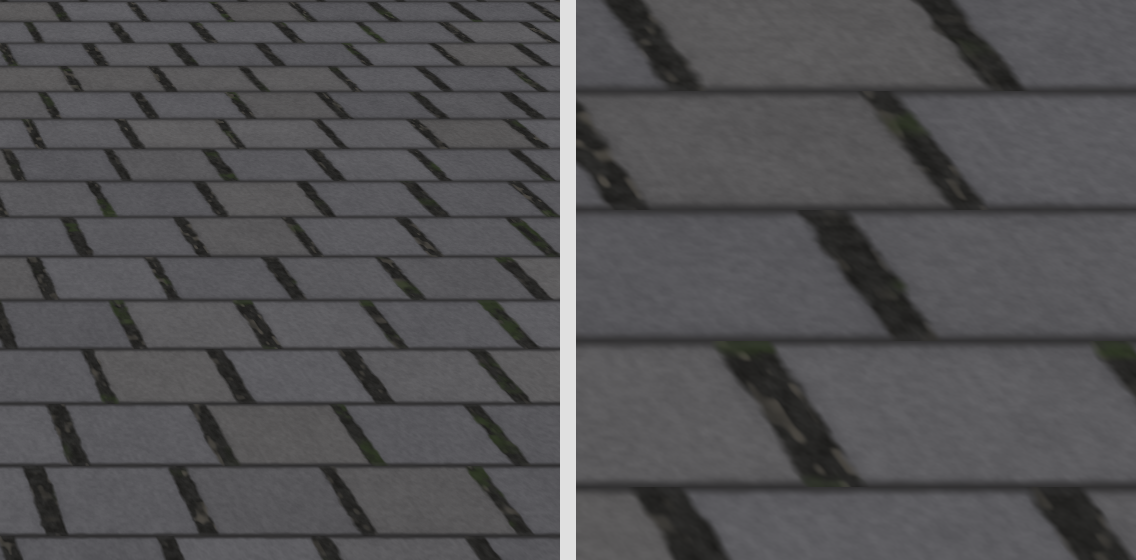
Left: the whole. Right: its middle third, enlarged.
Reproduce this texture procedurally as a three.js fragment shader.

```glsl
// Grey paving stones in staggered rows, receding in perspective, with dark mossy joints.
varying vec2 vUv;

// Perspective: vanishing point (from the top left corner) and row spacing
const vec2 VANISH = vec2(-0.573, -0.979);
const float ROW_DEPTH = 27.88;
const float ROW_SHIFT = 28.4;
const float STONE_WIDTH = 0.145;

// Row stagger: start, step per row, and slow drift
const float STAGGER_START = 0.59;
const float STAGGER_STEP = 0.602;
const float STAGGER_DRIFT = 0.09;

// Joints: half widths in stones and rows, edge softness in canvas units
const float SIDE_JOINT = 0.062;
const float ROW_JOINT = 0.030;
const float SOFTNESS = 0.0038;

const vec3 STONE = vec3(0.348, 0.346, 0.360);
const vec3 WARM_TINT = vec3(0.004, 0.000, -0.014);
const vec3 SOIL = vec3(0.145, 0.143, 0.138);
const vec3 ROW_SHADE = vec3(0.185, 0.182, 0.185);
const vec3 DEBRIS = vec3(0.315, 0.300, 0.275);
const vec3 MOSS = vec3(0.190, 0.235, 0.140);

float hash(vec2 p) {
  return fract(sin(dot(p, vec2(127.1, 311.7))) * 43758.5453);
}

float noise(vec2 p) {
  vec2 i = floor(p);
  vec2 f = fract(p);
  f = f * f * (3.0 - 2.0 * f);
  return mix(mix(hash(i), hash(i + vec2(1.0, 0.0)), f.x),
             mix(hash(i + vec2(0.0, 1.0)), hash(i + vec2(1.0, 1.0)), f.x), f.y);
}

float fbm(vec2 p) {
  float sum = 0.0;
  float amp = 0.5;
  for (int i = 0; i < 3; i++) {
    sum += amp * noise(p);
    p = p * 2.03 + 17.3;
    amp *= 0.5;
  }
  return sum / 0.875;
}

// Soft band around zero
float band(float dist, float halfWidth) {
  return 1.0 - smoothstep(halfWidth - SOFTNESS, halfWidth + SOFTNESS, dist);
}

void main() {
  // Project the canvas onto the ground: x counts stones, y counts rows
  vec2 fromVanish = vec2(vUv.x, 1.0 - vUv.y) - VANISH;
  float scale = fromVanish.y;
  vec2 ground = vec2(fromVanish.x / (scale * STONE_WIDTH), ROW_SHIFT - ROW_DEPTH / scale);
  vec2 cellSize = vec2(STONE_WIDTH * scale, scale * scale / ROW_DEPTH);

  // Stagger each row and nudge each side joint
  float row = floor(ground.y);
  float stagger = STAGGER_START + STAGGER_STEP * row + STAGGER_DRIFT * cos(0.8 * row + 0.4);
  float along = ground.x - stagger;
  vec2 jointId = vec2(floor(along + 0.5), row);
  along += 0.04 * (hash(jointId + 5.7) - 0.5);
  vec2 stoneId = vec2(floor(along), row);

  // Distances to the joints in canvas units, with worn edges
  float wear = fbm(ground * vec2(16.0, 7.0)) - 0.5;
  float sideDist = abs(along - jointId.x) * cellSize.x;
  float rowDist = abs(ground.y - floor(ground.y + 0.5)) * cellSize.y;
  float sideHalf = SIDE_JOINT * mix(0.78, 1.18, hash(jointId + 2.3)) + 0.035 * wear;
  float rowHalf = ROW_JOINT + 0.025 * wear;
  float side = band(sideDist, sideHalf * cellSize.x);
  float line = band(rowDist, rowHalf * cellSize.y);

  // Stone: own tone, broad stains, fine grain and slightly dirty rims
  float tone = hash(stoneId + 9.1);
  float stain = fbm(ground * vec2(5.0, 3.0) + 31.0) - 0.5;
  float grain = fbm(ground * vec2(38.0, 19.0)) - 0.5;
  vec3 color = STONE + 0.030 * (tone - 0.5) + 0.030 * stain + 0.055 * grain;
  color += WARM_TINT * smoothstep(0.55, 1.0, hash(stoneId + 4.4));
  float rimDist = min(sideDist - sideHalf * cellSize.x, rowDist);
  color -= 0.022 * (1.0 - smoothstep(0.0, 0.013, rimDist));

  // Joint filling: soil, scattered debris and patches of moss
  float speck = noise(ground * vec2(27.0, 9.0) + 3.0);
  float litter = mix(0.15, 0.85, hash(jointId + 6.2));
  vec3 filling = SOIL + 0.09 * (fbm(ground * vec2(30.0, 13.0) + 8.0) - 0.5);
  filling = mix(filling, DEBRIS, litter * smoothstep(0.58, 0.95, speck));
  float mossy = smoothstep(0.58, 0.82, noise(ground * vec2(2.3, 2.9) + 12.0));
  filling = mix(filling, MOSS, 0.65 * mossy * smoothstep(0.3, 0.7, wear + 0.5));

  // Row joints are narrow shaded gaps across the stones
  color = mix(color, ROW_SHADE + 0.05 * wear, line);
  color = mix(color, filling, side * (1.0 - 0.35 * line));
  gl_FragColor = vec4(color, 1.0);
}
```
